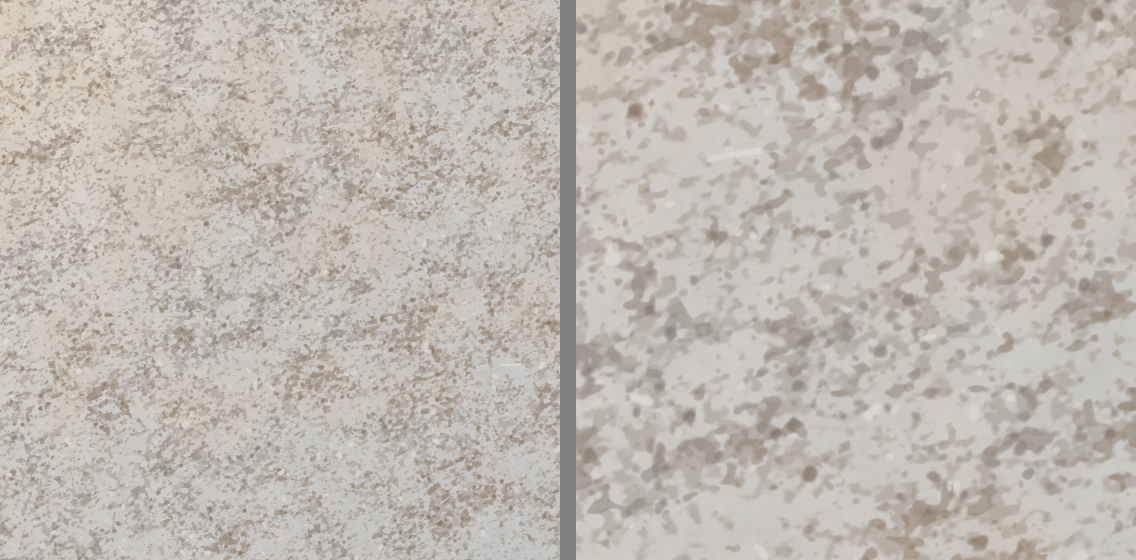
Left: the whole. Right: its middle third, enlarged.
Write a three.js fragment shader that draws this texture.

```glsl
// Pale weathered stone: a soft warm-to-cool ground, ochre stains, clustered
// brown and grey specks, and a few white chips and scratches.
// Specks mix fine thresholded noise with round dots from jittered cells.

varying vec2 vUv;

vec2 hash2(vec2 p) {
  vec3 q = fract(p.xyx * vec3(0.1031, 0.1030, 0.0973));
  q += dot(q, q.yzx + 33.33);
  return fract((q.xx + q.yz) * q.zy);
}

float noise(vec2 p) {
  vec2 i = floor(p), f = fract(p);
  f = f * f * (3.0 - 2.0 * f);
  return mix(mix(hash2(i).x, hash2(i + vec2(1, 0)).x, f.x),
             mix(hash2(i + vec2(0, 1)).x, hash2(i + vec2(1, 1)).x, f.x), f.y);
}

float fbm(vec2 p) {
  float sum = 0.0, amp = 0.533;
  for (int i = 0; i < 4; i++) {
    sum += amp * noise(p);
    p = mat2(1.6, 1.2, -1.2, 1.6) * p + 17.3;
    amp *= 0.5;
  }
  return sum;
}

// Two octaves only, for small soft-edged grains
float grains(vec2 p) {
  return 0.65 * noise(p) + 0.35 * noise(mat2(1.5, 1.1, -1.1, 1.5) * p + 9.7);
}

// Round specks, one per jittered cell, kept where the density is high
float dots(vec2 uv, float cells, float density) {
  vec2 p = uv * cells, id = floor(p);
  float cover = 0.0;
  for (int y = -1; y <= 1; y++)
  for (int x = -1; x <= 1; x++) {
    vec2 cell = id + vec2(x, y);
    vec2 kind = hash2(cell + cells * 3.0);
    vec2 d = p - cell - hash2(cell + cells);
    float radius = mix(0.15, 0.36, kind.y * kind.y);
    float keep = smoothstep(0.0, 0.12, density - kind.x);
    float disc = 1.0 - smoothstep(radius - 0.14, radius + 0.14, length(d));
    cover = max(cover, disc * keep * mix(0.5, 1.0, kind.y));
  }
  return cover;
}

// Rare short strokes; a small reach gives chips, a long one scratches
float strokes(vec2 uv, float cells, float share, float reach, float width) {
  vec2 p = uv * cells, id = floor(p);
  float cover = 0.0;
  for (int y = -1; y <= 1; y++)
  for (int x = -1; x <= 1; x++) {
    vec2 cell = id + vec2(x, y);
    vec2 kind = hash2(cell + cells * 5.0);
    vec2 shape = hash2(cell + cells * 7.0);
    vec2 d = p - cell - hash2(cell + cells * 2.0);
    float angle = shape.x * 6.283;
    vec2 axis = vec2(cos(angle), sin(angle));
    d -= axis * clamp(dot(d, axis), -reach * shape.y, reach * shape.y);
    float w = width * mix(0.5, 1.3, kind.y);
    float mark = 1.0 - smoothstep(w * 0.5, w * 1.4, length(d));
    cover = max(cover, mark * step(kind.x, share) * mix(0.35, 1.0, shape.y));
  }
  return cover;
}

void main() {
  vec2 uv = vUv;
  vec2 wobble = vec2(noise(uv * 160.0), noise(uv * 160.0 + 40.0)) - 0.5;
  vec2 rough = uv + wobble * 0.003;

  // Ground: warm light at the upper left, cooler toward the lower right
  float warmth = clamp(0.45 + 0.5 * (uv.y - uv.x) + 0.4 * (fbm(uv * 3.0) - 0.5), 0.0, 1.0);
  vec3 color = mix(vec3(0.772, 0.770, 0.768), vec3(0.825, 0.805, 0.775), warmth);
  float corner = 1.0 - smoothstep(0.0, 0.6, length((uv - vec2(0.0, 1.0)) * vec2(1.0, 0.8)));
  color += vec3(0.05, 0.033, 0.005) * corner;

  // Ochre stains, strongest along the top
  float stain = smoothstep(0.45, 0.75, fbm(uv * vec2(9.0, 7.0) + 8.0) + 0.14 * (uv.y - 0.5));
  color = mix(color, vec3(0.815, 0.76, 0.68), 0.4 * stain);
  color += 0.04 * (fbm(uv * 40.0) - 0.5);

  // Speck density gathers in small patches leaning up to the right
  vec2 lean = mat2(0.92, -0.39, 0.39, 0.92) * uv;
  float patches = fbm(lean * vec2(18.0, 25.0) + 31.0);
  float density = clamp(0.42 + 1.25 * (patches - 0.5), 0.08, 0.8);

  // Faint mottling, then firmer grains and round dots
  float mottle = smoothstep(0.46, 0.74, grains(lean * vec2(125.0, 165.0)) + 0.35 * (density - 0.42));
  float clump = smoothstep(0.62, 0.80, grains(lean * vec2(105.0, 135.0) + 70.0) + 0.5 * (density - 0.42));
  float large = dots(rough, 82.0, density * 0.55 - 0.04);
  float small = dots(rough + 0.37, 135.0, density * 0.7);

  float rust = smoothstep(0.3, 0.7, fbm(uv * 9.0 + 53.0) + 0.15 * (uv.x - 0.4));
  vec3 speck = mix(vec3(0.535, 0.50, 0.475), vec3(0.55, 0.465, 0.38), rust);
  color = mix(color, mix(speck, vec3(0.65, 0.61, 0.57), 0.5), 0.42 * mottle);
  color = mix(color, speck, 0.5 * clump);
  color = mix(color, speck, 0.42 * small);
  color = mix(color, speck * 0.92, 0.68 * large);

  // White chips and thin scratches
  float chips = strokes(rough, 42.0, 0.11, 0.15, 0.15);
  float flecks = strokes(rough + 0.61, 95.0, 0.07, 0.1, 0.2);
  float scratches = strokes(uv + wobble * 0.002, 13.0, 0.14, 0.26, 0.025);
  float white = max(max(chips, flecks * 0.8), scratches);
  color = mix(color, vec3(0.88, 0.865, 0.855), 0.75 * white);

  // Fine surface grain
  color += 0.015 * (noise(uv * 260.0) - 0.5);
  gl_FragColor = vec4(color, 1.0);
}
```
